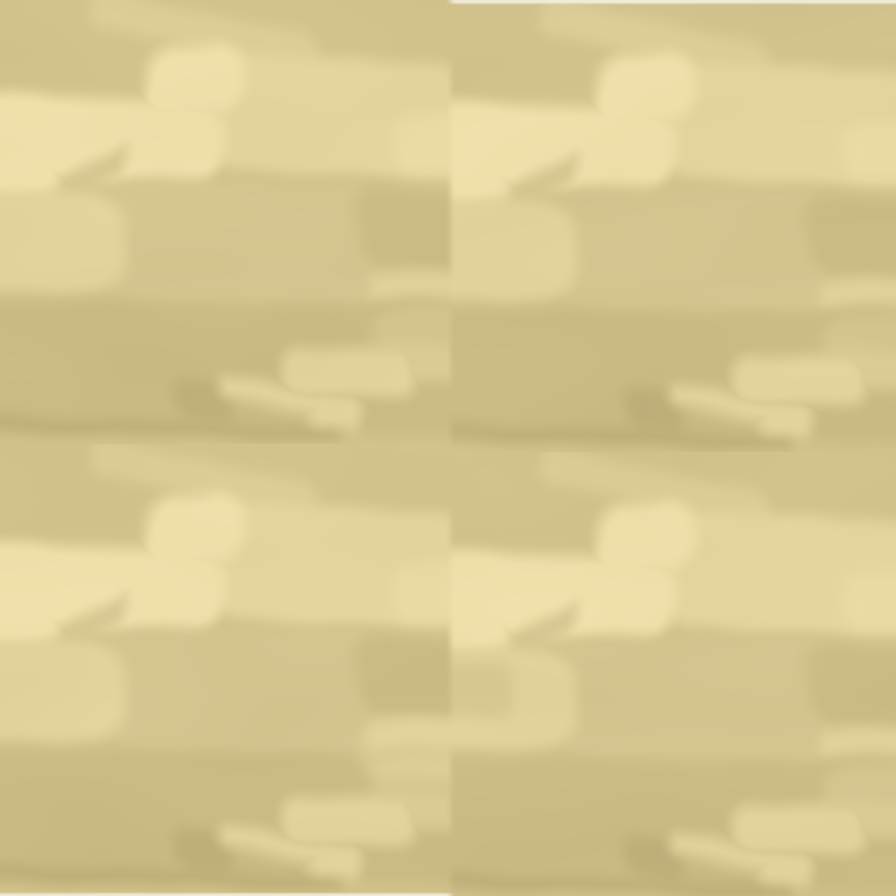
This pattern is drawn by a three.js fragment shader. Its source:

```glsl
varying vec2 vUv;

const int COLUMNS = 2;
const float ROWS = 2.0;
const vec2 TILE_SIZE = vec2(0.503, 0.501);
const float TOP_OFFSET = -0.005;   // first column starts just above the canvas
const float COLUMN_DROP = 0.009;   // each further column hangs lower
const float SEAM_BLUR = 0.006;
const float EDGE_BLUR = 0.002;
const float SOFTNESS = 0.028;
const float WARP = 0.022;
const float MOTTLE = 0.012;

const vec3 BASE = vec3(0.82, 0.76, 0.545);
const vec3 MID = vec3(0.83, 0.77, 0.56);
const vec3 CREAM = vec3(0.89, 0.83, 0.615);
const vec3 BRIGHT = vec3(0.935, 0.875, 0.665);
const vec3 SHADE = vec3(0.79, 0.73, 0.515);
const vec3 SHADOW = vec3(0.745, 0.68, 0.47);
const vec3 PAPER = vec3(0.94, 0.92, 0.84);

vec2 hashGradient(vec2 cell) {
  float angle = 6.2832 * fract(sin(dot(cell, vec2(127.1, 311.7))) * 43758.5);
  return vec2(cos(angle), sin(angle));
}

float gradientNoise(vec2 p) {
  vec2 i = floor(p);
  vec2 f = p - i;
  vec2 u = f * f * f * (f * (f * 6.0 - 15.0) + 10.0);
  vec2 e = vec2(1.0, 0.0);
  float low = mix(dot(hashGradient(i), f),
                  dot(hashGradient(i + e.xy), f - e.xy), u.x);
  float high = mix(dot(hashGradient(i + e.yx), f - e.yx),
                   dot(hashGradient(i + e.xx), f - e.xx), u.x);
  return mix(low, high, u.y);
}

// Coverage of a soft, rounded and sheared bar
float dab(vec2 p, vec2 center, vec2 extent, float slant) {
  p -= center;
  p.y -= slant * p.x;
  float radius = 0.8 * min(extent.x, extent.y);
  vec2 q = abs(p) - extent + radius;
  float dist = length(max(q, 0.0)) + min(max(q.x, q.y), 0.0) - radius;
  return 1.0 - smoothstep(-SOFTNESS, SOFTNESS, dist);
}

// One tile, x to the right and y downwards from 0 to 1
vec3 tileColor(vec2 p, float column, float row) {
  p += WARP * vec2(gradientNoise(p * 7.0), 0.7 * gradientNoise(p * 6.0 + 19.0));
  vec3 color = BASE;

  // Upper light band
  color = mix(color, CREAM, 0.55 * dab(p, vec2(0.46, 0.08), vec2(0.25, 0.042), 0.2));
  color = mix(color, CREAM, dab(p, vec2(0.90, 0.28), vec2(0.46, 0.13), 0.06));
  float glow = dab(p, vec2(0.15, 0.317), vec2(0.34, 0.094), 0.03);
  glow = max(glow, dab(p, vec2(0.43, 0.19), vec2(0.11, 0.08), -0.1));
  glow = max(glow, dab(p, vec2(0.04, 0.39), vec2(0.10, 0.06), 0.0));
  glow = max(glow, 0.5 * dab(p, vec2(1.0, 0.325), vec2(0.13, 0.065), 0.0));
  color = mix(color, BRIGHT, glow);

  // Middle band
  color = mix(color, MID, dab(p, vec2(0.69, 0.55), vec2(0.49, 0.14), 0.02));
  color = mix(color, MID, 0.9 * dab(p, vec2(0.215, 0.395), vec2(0.068, 0.03), -0.6));
  color = mix(color, CREAM, 0.9 * dab(p, vec2(0.09, 0.55), vec2(0.19, 0.11), 0.0));
  color = mix(color, SHADE, 0.9 * dab(p, vec2(0.92, 0.52), vec2(0.135, 0.09), 0.1));
  color = mix(color, CREAM, 0.8 * dab(p, vec2(0.98, 0.642), vec2(0.16, 0.026), -0.05));

  // Lower shaded band with its pale wedge
  color = mix(color, SHADE, dab(p, vec2(0.44, 0.83), vec2(0.8, 0.145), 0.01));
  color = mix(color, MID, 0.9 * dab(p, vec2(0.97, 0.74), vec2(0.14, 0.045), -0.1));
  color = mix(color, SHADOW, 0.9 * dab(p, vec2(0.447, 0.905), vec2(0.062, 0.05), 0.2));
  color = mix(color, SHADOW, 0.9 * dab(p, vec2(0.36, 0.965), vec2(0.39, 0.018), 0.03));
  float wedge = dab(p, vec2(0.78, 0.84), vec2(0.15, 0.052), 0.0);
  wedge = max(wedge, dab(p, vec2(0.60, 0.89), vec2(0.12, 0.024), 0.15));
  wedge = max(wedge, dab(p, vec2(0.74, 0.925), vec2(0.058, 0.04), 0.2));
  wedge = max(wedge, 0.65 * dab(p, vec2(0.95, 0.82), vec2(0.11, 0.042), 0.0));
  color = mix(color, CREAM, 0.95 * wedge);

  // Lower row fades towards its inner seam
  float rightFade = row * (1.0 - column) * dab(p, vec2(1.0, 0.68), vec2(0.2, 0.07), 0.0);
  float leftFade = row * column * dab(p, vec2(0.04, 0.53), vec2(0.1, 0.06), 0.0);
  color = mix(color, CREAM, 0.5 * rightFade);
  return mix(color, MID, 0.7 * leftFade);
}

void main() {
  vec2 canvas = vec2(vUv.x, 1.0 - vUv.y);
  vec3 color = PAPER;
  for (int i = 0; i < COLUMNS; i++) {
    float column = float(i);
    float left = column * TILE_SIZE.x;
    float top = TOP_OFFSET + column * COLUMN_DROP;
    vec2 p = (canvas - vec2(left, top)) / TILE_SIZE;
    float row = clamp(floor(p.y), 0.0, ROWS - 1.0);
    vec3 tile = tileColor(vec2(p.x, fract(p.y)), column, row);

    // Pale sliver beyond the first and last row
    float bottom = top + ROWS * TILE_SIZE.y;
    float inside = smoothstep(-EDGE_BLUR, EDGE_BLUR, min(canvas.y - top, bottom - canvas.y));
    tile = mix(PAPER, tile, inside);
    float blend = i == 0 ? 1.0 : smoothstep(-SEAM_BLUR, SEAM_BLUR, canvas.x - left);
    color = mix(color, tile, blend);
  }
  color += MOTTLE * gradientNoise(canvas * vec2(5.0, 11.0));
  gl_FragColor = vec4(color, 1.0);
}
```
